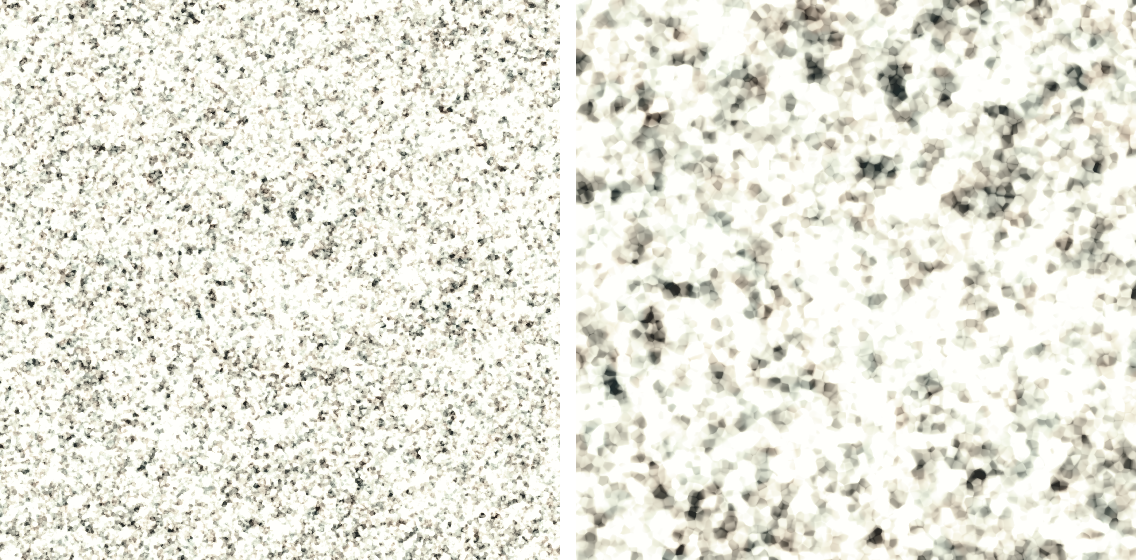
Left, the full canvas; right, a detail of the centre.
Give the GLSL for this texture, as a WebGL 1 fragment shader.

```glsl
precision highp float;
uniform vec2 u_resolution;

// Cells per canvas for each layer, finest first
const float SPECK_CELLS = 235.0;
const float GRAIN_CELLS = 145.0;
const float CLUSTER_CELLS = 70.0;
const float DRIFT_CELLS = 10.0;
const float TINT_CELLS = 85.0;

// Strength of speck, grain, cluster and drift
const vec4 LAYER_WEIGHTS = vec4(0.48, 0.70, 0.44, 0.09);

const float CELL_SHARPNESS = 6.0;
const float CLUSTER_ANGLE = 0.6;
const float CLUSTER_STRETCH = 1.2;
const float TINT_STRENGTH = 0.011;

// Mineral colours, light to dark
const vec3 WHITE = vec3(1.0, 1.0, 0.99);
const vec3 CREAM = vec3(0.95, 0.95, 0.88);
const vec3 SAND = vec3(0.84, 0.83, 0.76);
const vec3 ASH = vec3(0.72, 0.71, 0.65);
const vec3 SLATE = vec3(0.58, 0.57, 0.52);
const vec3 CHARCOAL = vec3(0.38, 0.38, 0.34);
const vec3 SOOT = vec3(0.15, 0.16, 0.15);

// Darkness, in standard deviations, where each colour is pure
const float WHITE_AT = -0.45;
const float CREAM_AT = 0.20;
const float SAND_AT = 0.88;
const float ASH_AT = 1.25;
const float SLATE_AT = 1.80;
const float CHARCOAL_AT = 2.20;
const float SOOT_AT = 2.90;

vec4 hash4(vec2 p) {
    vec4 q = fract(p.xyxy * vec4(0.1031, 0.1030, 0.0973, 0.1099));
    q += dot(q, q.wzxy + 33.33);
    return fract((q.xxyz + q.yzzw) * q.zywx);
}

// Soft cellular noise with zero mean and unit variance
float cellNoise(vec2 p, float seed) {
    vec2 cell = floor(p);
    vec2 local = p - cell;
    float total = 0.0;
    float power = 0.0;
    for (int y = -1; y <= 1; y++) {
        for (int x = -1; x <= 1; x++) {
            vec2 offset = vec2(float(x), float(y));
            vec4 random = hash4(cell + offset + seed);
            vec2 toSite = offset + random.xy - local;
            float weight = exp(-CELL_SHARPNESS * dot(toSite, toSite));
            total += weight * (random.z + random.w - 1.0);
            power += weight * weight;
        }
    }
    return sqrt(6.0) * total / sqrt(power + 1e-9);
}

vec2 slant(vec2 p) {
    float c = cos(CLUSTER_ANGLE);
    float s = sin(CLUSTER_ANGLE);
    vec2 turned = vec2(c * p.x + s * p.y, c * p.y - s * p.x);
    return turned * vec2(1.0 / CLUSTER_STRETCH, CLUSTER_STRETCH);
}

float ramp(float from, float to, float value) {
    return clamp((value - from) / (to - from), 0.0, 1.0);
}

vec3 mineralColor(float darkness) {
    vec3 color = mix(WHITE, CREAM, ramp(WHITE_AT, CREAM_AT, darkness));
    color = mix(color, SAND, ramp(CREAM_AT, SAND_AT, darkness));
    color = mix(color, ASH, ramp(SAND_AT, ASH_AT, darkness));
    color = mix(color, SLATE, ramp(ASH_AT, SLATE_AT, darkness));
    color = mix(color, CHARCOAL, ramp(SLATE_AT, CHARCOAL_AT, darkness));
    return mix(color, SOOT, ramp(CHARCOAL_AT, SOOT_AT, darkness));
}

void main() {
    vec2 uv = gl_FragCoord.xy / min(u_resolution.x, u_resolution.y);

    // Specks and grains gathered into loose clusters
    vec4 layers = vec4(
        cellNoise(uv * SPECK_CELLS, 17.0),
        cellNoise(uv * GRAIN_CELLS, 71.0),
        cellNoise(slant(uv) * CLUSTER_CELLS, 137.0),
        cellNoise(uv * DRIFT_CELLS, 211.0));
    float darkness = dot(layers, LAYER_WEIGHTS) / length(LAYER_WEIGHTS);
    vec3 color = mineralColor(darkness);

    // Faint warm and greenish casts on the coloured grains only
    float tint = cellNoise(uv * TINT_CELLS, 307.0) * TINT_STRENGTH;
    float tinted = ramp(WHITE_AT, SAND_AT, darkness);
    color += tint * tinted * vec3(1.0, -0.4, -0.8);

    gl_FragColor = vec4(clamp(color, 0.0, 1.0), 1.0);
}
```
